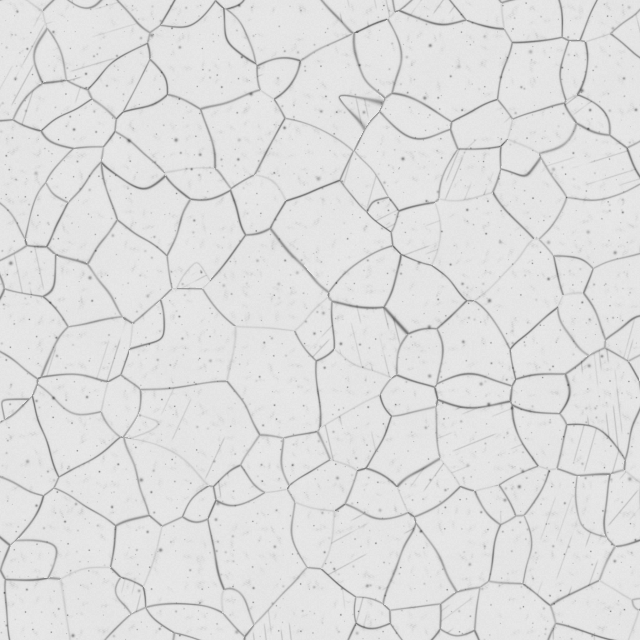
Give the GLSL for this texture, as a Shadertoy shader.

```glsl
// Polished, etched metal under a microscope: pale grains with thin dark borders.
// Grains are size-weighted cellular noise bent by layered sines; twin lines,
// pits and smudged flecks are scattered over them from hashed cells.

const float SURFACE = 0.897;        // base brightness
const float GRAIN_COUNT = 11.5;     // grain seeds across the canvas
const float SIZE_SPREAD = 0.72;     // how strongly big grains push out small ones
const float BORDER_WIDTH = 0.0015;
const float BORDER_DEPTH = 0.41;
const float TWIN_SHARE = 0.34;      // share of grains with parallel lines
const float TWIN_DEPTH = 0.13;
const float PIT_DEPTH = 0.36;
const float FLECK_DEPTH = 0.085;
const float NOISE_DEPTH = 0.016;
const float PI = 3.14159;

vec3 hash3(vec2 p) {
    vec3 q = fract(p.xyx * vec3(0.1031, 0.1030, 0.0973));
    q += dot(q, q.yxz + 33.33);
    return fract((q.xxy + q.yzz) * q.zyx);
}

// Soft line or dot profile, never thinner than the pixel grid can show.
float softMark(float dist, float width) {
    float pixel = 0.45 / iResolution.y;
    return exp(-dist * dist / (width * width + pixel * pixel));
}

vec2 bend(vec2 p) {
    vec2 wide = sin(p.yx * vec2(17.0, 19.0) + 2.0 * sin(p * 11.0));
    vec2 fine = sin(p.yx * vec2(61.0, 53.0) + 2.0 * sin(p * 37.0 + 1.3));
    return p + 0.008 * wide + 0.0017 * fine;
}

// Returns border distance in x, border strength in y, grain cell in zw.
vec4 grains(vec2 uv) {
    vec2 p = bend(uv) * GRAIN_COUNT + 20.0;
    vec2 base = floor(p);
    float near = 9.0, second = 9.0;
    vec2 nearId = base, secondId = base, nearDir = vec2(0.0), secondDir = vec2(0.0);
    for (int y = -2; y <= 2; y++) {
        for (int x = -2; x <= 2; x++) {
            vec2 id = base + vec2(x, y);
            vec3 h = hash3(id);
            vec2 away = p - id - 0.05 - 0.9 * h.xy;
            float len = length(away);
            float d = len - SIZE_SPREAD * h.z * h.z;
            vec2 dir = away / max(len, 0.001);
            if (d < near) {
                second = near; secondId = nearId; secondDir = nearDir;
                near = d; nearId = id; nearDir = dir;
            } else if (d < second) {
                second = d; secondId = id; secondDir = dir;
            }
        }
    }
    float slope = max(length(nearDir - secondDir), 0.3);
    float dist = (second - near) / (slope * GRAIN_COUNT);
    vec3 h = hash3(nearId + secondId + 71.0);
    float strength = h.x < 0.13 ? 0.2 : mix(0.5, 1.0, h.y);
    return vec4(dist, strength, nearId);
}

// Broken parallel lines, with one direction and spacing for each grain.
float twinLines(vec2 uv, vec2 grainId) {
    vec3 h = hash3(grainId + 137.0);
    if (h.x > TWIN_SHARE) return 0.0;
    float angle = PI * (0.08 + 0.5 * h.y);
    vec2 along = vec2(cos(angle), sin(angle));
    float spacing = mix(30.0, 95.0, h.z);
    float across = dot(uv, vec2(-along.y, along.x)) * spacing + 200.0;
    float run = dot(uv, along);
    vec3 lane = hash3(vec2(floor(across), 17.0 * grainId.x + grainId.y));
    float dist = (fract(across) - 0.25 - 0.5 * lane.x) / spacing;
    float broken = smoothstep(-0.5, 0.5, sin(run * 43.0 + 6.3 * lane.z)
                 + 0.5 * sin(run * 140.0 + 9.0 * lane.x));
    return softMark(dist, 0.0011) * step(0.42, lane.y) * broken * mix(0.4, 1.0, lane.z);
}

// Round pits, at most one in each cell.
float pits(vec2 uv, float count, float radius, float density) {
    vec2 cell = floor(uv * count) + 5.0;
    vec3 h = hash3(cell + count);
    vec3 look = hash3(cell + 2.0 * count + 9.0);
    vec2 offset = fract(uv * count) - 0.15 - 0.7 * h.xy;
    float size = radius * (0.55 + 1.1 * look.x * look.x * look.x);
    return softMark(length(offset) / count, size) * step(h.z, density) * mix(0.35, 1.0, look.y);
}

// Small stretched smudges with a crumbled texture.
float flecks(vec2 uv, float count) {
    vec2 cell = floor(uv * count) + 3.0;
    vec3 h = hash3(cell + 311.0 + count);
    vec3 look = hash3(cell + 503.0);
    vec2 q = (fract(uv * count) - 0.3 - 0.4 * h.xy) / count;
    float angle = PI * look.x;
    q = mat2(cos(angle), -sin(angle), sin(angle), cos(angle)) * q;
    float shape = exp(-dot(q * q, vec2(22000.0, 110000.0)) * mix(0.8, 2.0, look.y));
    float crumbs = 0.55 + 0.45 * sin(uv.x * 910.0 + 2.0 * sin(uv.y * 640.0)) * sin(uv.y * 870.0);
    return shape * crumbs * step(h.z, 0.5);
}

void mainImage(out vec4 fragColor, in vec2 fragCoord) {
    vec2 uv = fragCoord / iResolution.y;
    vec4 grain = grains(uv);

    // Surface: slow mottling and fine sensor noise
    float mottle = sin(uv.x * 23.0 + 2.0 * sin(uv.y * 17.0)) * sin(uv.y * 29.0 + sin(uv.x * 41.0));
    float shade = SURFACE + 0.004 * mottle;
    shade += NOISE_DEPTH * (hash3(floor(uv * 512.0) + 0.5).x - 0.5);

    // Marks inside the grains
    shade -= FLECK_DEPTH * (flecks(uv, 27.0) + 0.7 * flecks(uv + 0.37, 43.0));
    shade -= TWIN_DEPTH * twinLines(uv, grain.zw);
    float pitting = pits(uv, 31.0, 0.0018, 0.6) + 0.5 * pits(uv + 0.21, 53.0, 0.0012, 0.4);
    shade -= PIT_DEPTH * pitting;

    // Etched borders with a slightly uneven depth and a faint halo
    float uneven = 0.88 + 0.12 * sin(uv.x * 67.0 + 3.0 * sin(uv.y * 49.0));
    float border = softMark(grain.x, BORDER_WIDTH) + 0.05 * softMark(grain.x, 0.0042);
    shade -= BORDER_DEPTH * border * grain.y * uneven;

    fragColor = vec4(vec3(clamp(shade, 0.42, 1.0)), 1.0);
}
```
